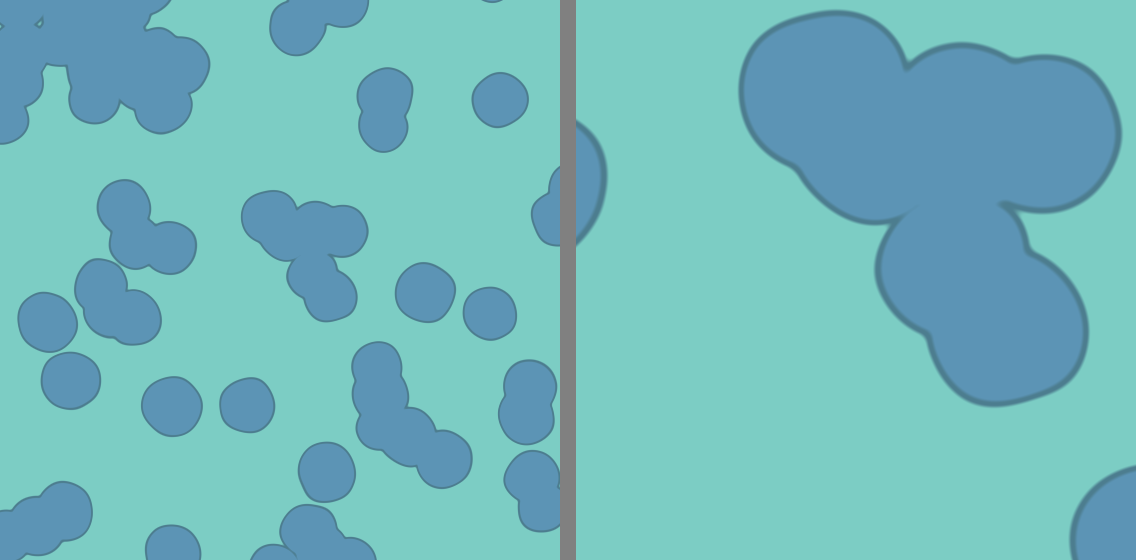
Left: the whole. Right: its middle third, enlarged.
Write a three.js fragment shader that draws this pattern.

```glsl
varying vec2 vUv;

const vec3 GROUND = vec3(0.485, 0.805, 0.77);
const vec3 FILL = vec3(0.36, 0.58, 0.71);
const vec3 OUTLINE = vec3(0.30, 0.49, 0.56);

const float GRID = 5.0;
const float LINE_WIDTH = 0.0036;
const float SOFTNESS = 0.0013;

float hash(vec2 p) {
  return fract(sin(dot(p, vec2(127.1, 311.7))) * 43758.5453);
}

vec2 hash2(vec2 p) {
  return vec2(hash(p), hash(p + 37.3));
}

float noise(vec2 p) {
  vec2 i = floor(p);
  vec2 f = fract(p);
  f = f * f * (3.0 - 2.0 * f);
  float low = mix(hash(i), hash(i + vec2(1.0, 0.0)), f.x);
  float high = mix(hash(i + vec2(0.0, 1.0)), hash(i + 1.0), f.x);
  return mix(low, high, f.y);
}

// Union with slightly rounded notches
float smoothUnion(float a, float b, float k) {
  float h = max(k - abs(a - b), 0.0) / k;
  return min(a, b) - 0.25 * h * h * k;
}

float disc(vec2 p, vec2 center, float seed) {
  return length(p - center) - mix(0.046, 0.055, seed);
}

// A short wandering chain of overlapping discs
float chain(vec2 p, vec2 cell) {
  vec2 center = (cell + hash2(cell + 3.7)) / GRID;
  float pick = hash(cell + 11.9);
  float count = floor(1.0 + 3.4 * pick * pick);
  float angle = 6.2832 * hash(cell + 23.1);
  float d = 1.0;
  for (int i = 0; i < 4; i++) {
    if (float(i) >= count) break;
    vec2 seed = cell + 51.3 + 7.1 * float(i);
    d = smoothUnion(d, disc(p, center, hash(seed)), 0.004);
    angle += 2.4 * (hash(seed + 1.7) - 0.5);
    center += mix(0.035, 0.065, hash(seed + 2.9)) * vec2(cos(angle), sin(angle));
  }
  return d;
}

// A dense pile of discs scattered over a box
float pile(vec2 p, vec2 corner, vec2 size) {
  float d = 1.0;
  for (int i = 0; i < 17; i++) {
    vec2 seed = vec2(float(i) * 1.37, 8.3);
    vec2 center = corner + size * hash2(seed);
    d = smoothUnion(d, disc(p, center, hash(seed + 5.1)), 0.004);
  }
  return d;
}

float blobs(vec2 p) {
  float d = pile(p, vec2(0.0, 0.80), vec2(0.30, 0.22));
  for (int y = -1; y <= 5; y++) {
    for (int x = -1; x <= 5; x++) {
      d = smoothUnion(d, chain(p, vec2(float(x), float(y))), 0.004);
    }
  }
  return d;
}

void main() {
  // Gentle wobble of the contours
  vec2 wobble = vec2(noise(vUv * 22.0), noise(vUv * 22.0 + 61.7)) - 0.5;
  float d = blobs(vUv + 0.007 * wobble);

  // Outline just inside the edge, then the flat fill
  vec3 color = mix(OUTLINE, GROUND, smoothstep(-SOFTNESS, SOFTNESS, d));
  float inner = d + LINE_WIDTH;
  color = mix(FILL, color, smoothstep(-SOFTNESS, SOFTNESS, inner));
  gl_FragColor = vec4(color, 1.0);
}
```
